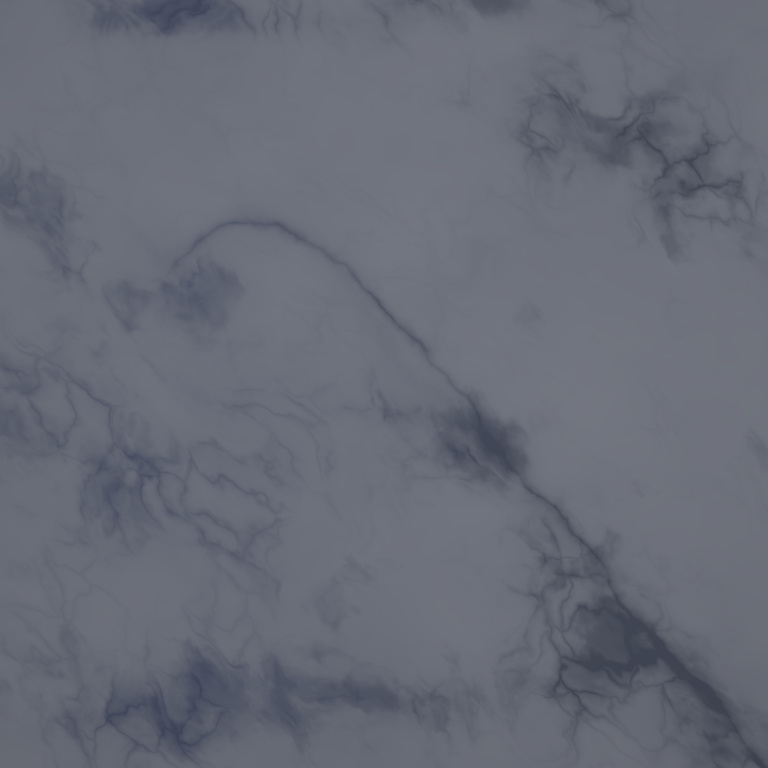
Give the GLSL for this texture, as a WebGL 1 fragment shader.

```glsl
precision highp float;
// Draws a dim blue-grey marble slab with ragged diagonal veins and smoky clots.
uniform vec2 u_resolution;

const vec3 PALE_STONE = vec3(0.452, 0.465, 0.502);
const vec3 BLUE_VEIN = vec3(0.255, 0.282, 0.362);
const vec3 GREY_VEIN = vec3(0.255, 0.275, 0.330);

vec3 hash3(vec2 cell, float seed) {
  vec3 q = fract(cell.xyx * vec3(0.1031, 0.1030, 0.0973) + seed * 0.1371);
  q += dot(q, q.yxz + 33.33);
  return fract((q.xxy + q.yzz) * q.zyx);
}

// Smooth cellular noise: one signed soft spot per cell.
float spotNoise(vec2 p, float seed) {
  vec2 cell = floor(p);
  float sum = 0.0;
  for (int j = -1; j <= 1; j++) {
    for (int i = -1; i <= 1; i++) {
      vec2 id = cell + vec2(float(i), float(j));
      vec3 h = hash3(id, seed);
      vec2 d = p - id - h.xy;
      float falloff = max(1.0 - dot(d, d), 0.0);
      sum += (h.z * 2.0 - 1.0) * falloff * falloff * falloff;
    }
  }
  return sum;
}

// Layered spots, roughly in -1..1.
float cloud(vec2 p, float seed) {
  mat2 turn = mat2(1.62, 1.22, -1.22, 1.62);
  float sum = 0.0;
  float amp = 1.0;
  for (int i = 0; i < 5; i++) {
    sum += amp * spotNoise(p, seed + float(i));
    p = turn * p;
    amp *= 0.55;
  }
  return sum;
}

vec2 cloud2(vec2 p, float seed) {
  return vec2(cloud(p, seed), cloud(p, seed + 7.0));
}

// Gap between the two nearest cell points: zero on cell borders.
float cellBorder(vec2 p, float seed) {
  vec2 cell = floor(p);
  vec2 nearest = vec2(8.0);
  for (int j = -1; j <= 1; j++) {
    for (int i = -1; i <= 1; i++) {
      vec2 id = cell + vec2(float(i), float(j));
      float d = length(p - id - hash3(id, seed).xy);
      nearest = d < nearest.x ? vec2(d, nearest.x) : vec2(nearest.x, min(nearest.y, d));
    }
  }
  return nearest.y - nearest.x;
}

// Soft streak around the segment from a to b.
float streak(vec2 p, vec2 a, vec2 b, float width) {
  vec2 ab = b - a;
  float t = clamp(dot(p - a, ab) / dot(ab, ab), 0.0, 1.0);
  float d = length(p - a - ab * t) / width;
  return exp(-d * d);
}

// Zones where veins gather.
float veinZone(vec2 p) {
  float zone = 0.85 * streak(p, vec2(0.00, 0.74), vec2(0.27, 0.62), 0.06);
  zone += 0.85 * streak(p, vec2(0.00, 0.42), vec2(0.27, 0.40), 0.15);
  zone += 1.10 * streak(p, vec2(0.52, 0.47), vec2(0.65, 0.40), 0.045);
  zone += 1.15 * streak(p, vec2(0.72, 0.86), vec2(1.02, 0.69), 0.075);
  zone += 1.00 * streak(p, vec2(0.70, 0.27), vec2(0.98, 0.02), 0.065);
  zone += 0.90 * streak(p, vec2(0.00, 0.08), vec2(0.75, 0.10), 0.075);
  zone += 0.70 * streak(p, vec2(0.10, 1.00), vec2(0.80, 1.00), 0.035);
  return min(zone, 1.15);
}

// Long crack that bends over a crest and runs down to the right.
float crack(vec2 p, float width) {
  float x = p.x - 0.33;
  float bend = sqrt(x * x + 0.01);
  float slope = 1.25 * x / bend;
  float d = abs(p.y - 0.715 + 1.25 * (bend - 0.1)) / sqrt(1.0 + slope * slope);
  return exp(-d / width) * smoothstep(0.18, 0.26, p.x);
}

void main() {
  vec2 uv = gl_FragCoord.xy / u_resolution;

  // Warped coordinates, stretched along the falling diagonal.
  vec2 warped = uv + 0.026 * cloud2(uv * 7.0, 3.0);
  vec2 grain = vec2(uv.x - uv.y, (uv.x + uv.y) * 1.6) * 0.707;
  vec2 bent = grain + 0.045 * cloud2(grain * 6.0, 21.0);

  // Vein nets at two sizes, broken into stretches.
  float zone = veinZone(warped);
  float smoke = cloud(bent * 9.0, 41.0);
  float broken = smoothstep(-0.45, 0.55, cloud(uv * 9.0, 57.0));
  float net = exp(-cellBorder(bent * 6.0, 5.0) / 0.09);
  net = max(net, 0.75 * exp(-cellBorder(bent * 12.0, 9.0) / 0.12));
  float clot = smoothstep(0.45, 1.25, zone * 0.75 + smoke * 0.55);

  // Faint mottling, then veins, clots and crack.
  float tone = 0.07 + 0.06 * cloud(uv * 4.0, 73.0);
  tone += zone * (0.16 + 0.12 * smoke + 0.55 * net * broken) + 0.40 * clot;
  tone += 0.07 * net * broken;
  vec2 jittered = uv + 0.007 * cloud2(uv * 16.0, 91.0);
  tone += (0.35 + 0.3 * broken) * crack(jittered, 0.0045) + 0.12 * crack(warped, 0.02);

  // Dim light, falling off toward the bottom and corners.
  vec2 offCenter = uv - vec2(0.55, 0.6);
  float light = 1.02 - 0.16 * dot(offCenter, offCenter);
  vec3 veinColor = mix(BLUE_VEIN, GREY_VEIN, smoothstep(0.2, 0.8, uv.x));
  gl_FragColor = vec4(mix(PALE_STONE, veinColor, clamp(tone, 0.0, 1.0)) * light, 1.0);
}
```
